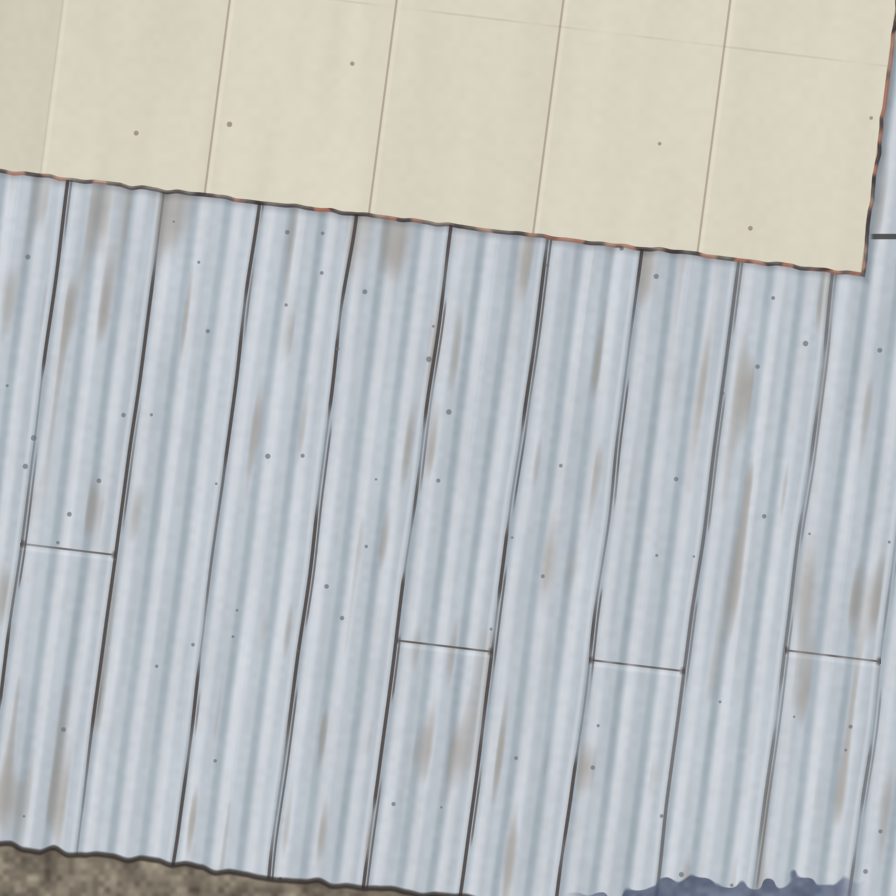
This texture is drawn by a Shadertoy shader. Its source:

```glsl
// A weathered roof from above: ribbed metal sheets below, cream panels on top, soil at the foot.
// A sheared frame (u across the sheets, w down them) carries the repeats; value noise adds
// broken seams, rust streaks, ragged edges and specks.

float hash(vec2 p) {
    return fract(sin(dot(p, vec2(127.1, 311.7))) * 43758.5453);
}

float noise(vec2 p) {
    vec2 i = floor(p), f = fract(p);
    f = f * f * (3.0 - 2.0 * f);
    return mix(mix(hash(i), hash(i + vec2(1, 0)), f.x),
               mix(hash(i + vec2(0, 1)), hash(i + vec2(1, 1)), f.x), f.y);
}

// Soft-edged stroke of the given half width
float stroke(float d, float halfWidth, float aa) {
    return 1.0 - smoothstep(halfWidth - aa, halfWidth + aa, abs(d));
}

// Sparse random dots, at most one in each grid cell
float specks(vec2 p, float cells, float share, float aa) {
    vec2 id = floor(p * cells);
    vec2 centre = 0.2 + 0.6 * vec2(hash(id + 3.1), hash(id + 8.7));
    float d = length(fract(p * cells) - centre) / cells;
    float radius = 0.0012 + 0.002 * hash(id + 5.3);
    return step(1.0 - share, hash(id)) * (1.0 - smoothstep(radius - aa, radius + aa, d));
}

vec3 metalSheets(vec2 q, float u, float w, float aa) {
    float s = (u - 0.1016) / 0.1086;
    float sheet = floor(s), seam = floor(s + 0.5);

    // Three ribs per sheet: blue groove, bright crest, grey flank
    float r = fract(s * 3.0 + 0.08 * (noise(vec2(w * 5.0, seam)) - 0.5));
    float light = smoothstep(0.04, 0.3, r)
                * (1.0 - 0.45 * smoothstep(0.4, 0.62, r) - 0.55 * smoothstep(0.82, 1.0, r));
    vec3 col = mix(vec3(0.65, 0.69, 0.725), vec3(0.80, 0.82, 0.845), light);
    col += 0.05 * (noise(vec2(u * 110.0, w * 7.0)) - 0.5);
    col += 0.025 * (noise(q * 130.0) - 0.5) + 0.02 * (hash(vec2(sheet, 4.0)) - 0.5);

    // Rust streaks, strongest under the eave
    float streak = noise(vec2(u * 75.0, w * 9.0 + 20.0));
    float eave = exp(-max(w - 0.19, 0.0) * 22.0);
    col = mix(col, vec3(0.55, 0.51, 0.46), 0.5 * smoothstep(0.72 - 0.2 * eave, 1.0, streak));

    // Broken double seam between sheets
    float d = (s - seam) * 0.1086 + 0.004 * (noise(vec2(w * 10.0, seam * 7.0)) - 0.5);
    float fade = 1.0 - 0.45 * smoothstep(0.78, 0.9, u);
    float gap = smoothstep(0.15, 0.6, noise(vec2(w * 16.0, seam * 5.0 + 2.0)));
    float twin = smoothstep(0.4, 0.7, noise(vec2(w * 13.0, seam * 3.0 + 40.0)));
    vec3 dark = vec3(0.31, 0.28, 0.27);
    col = mix(col, vec3(0.81, 0.83, 0.85), 0.6 * stroke(d + 0.006, 0.002, 0.002));
    col = mix(col, dark, fade * (0.3 + 0.6 * gap) * stroke(d, 0.0011 + 0.0008 * gap, aa));
    col = mix(col, dark, fade * 0.65 * twin * stroke(d - 0.0042, 0.0011, aa));

    // Cross laps on alternate sheets, with a dark nick at each end
    float hasLap = step(mod(sheet, 2.0), 0.5) * step(0.5, abs(sheet - 2.0));
    float lap = w - (0.635 - 0.031 * cos(sheet * 0.65));
    float worn = 0.4 + 0.5 * noise(vec2(u * 80.0, sheet));
    float nick = stroke(length(vec2(d, lap)), 0.004, 0.003);
    col = mix(col, dark, hasLap * max(worn * stroke(lap, 0.0011, aa), 0.75 * nick));
    col += 0.04 * hasLap * stroke(lap - 0.005, 0.002, 0.002);

    return mix(col, vec3(0.42, 0.44, 0.47), 0.7 * specks(vec2(u, w), 24.0, 0.14, aa));
}

vec3 creamPanels(vec2 q, float u, float w, float aa) {
    float s = (u - 0.0703) / 0.1862;
    float seam = floor(s + 0.5);
    vec3 col = vec3(0.855, 0.835, 0.765);
    col += 0.02 * (hash(vec2(floor(s), 9.0)) - 0.5) - 0.03 * (1.0 - smoothstep(-0.01, 0.01, s));
    col += 0.025 * (noise(vec2(u * 50.0, w * 6.0)) - 0.5) + 0.015 * (noise(q * 120.0) - 0.5);

    // Thin panel joints, the leftmost nearly hidden
    float d = (s - seam) * 0.1862;
    float strength = 0.15 + 0.4 * step(0.5, seam);
    col = mix(col, vec3(0.57, 0.51, 0.43), strength * stroke(d, 0.0012, aa));
    col += 0.025 * stroke(d - 0.004, 0.002, 0.002);

    // Faint cross joint and a few stains
    float joint = 0.15 * noise(vec2(u * 30.0, 2.0)) * stroke(w + 0.045, 0.0012, aa);
    return mix(col, vec3(0.48, 0.43, 0.36), max(joint, 0.6 * specks(q, 17.0, 0.12, aa)));
}

void mainImage(out vec4 fragColor, in vec2 fragCoord) {
    vec2 q = fragCoord / iResolution.xy;
    q.y = 1.0 - q.y;
    float aa = 0.9 / min(iResolution.x, iResolution.y);
    float u = q.x + 0.13 * q.y, w = q.y - 0.12 * q.x;

    vec3 col = metalSheets(q, u, w, aa);

    // Cross joint on the strip beyond the cream roof
    col = mix(col, vec3(0.25), 0.85 * stroke(q.y - 0.264, 0.003, aa) * smoothstep(0.97, 0.976, q.x));

    // Cream roof with a ragged, dark and rusty border
    float eave = w - 0.191 + 0.003 * (noise(vec2(u * 75.0, 1.0)) - 0.5);
    float side = u - 1.0025 + 0.003 * (noise(vec2(w * 75.0, 6.0)) - 0.5);
    float edge = max(eave, side);
    col *= 1.0 - 0.18 * (1.0 - smoothstep(0.0, 0.012, edge));
    col = mix(creamPanels(q, u, w, aa), col, smoothstep(-aa, aa, edge));
    float chip = noise(vec2(u + w, u - w) * 55.0);
    vec3 rust = mix(vec3(0.22, 0.19, 0.19), vec3(0.62, 0.40, 0.33), smoothstep(0.4, 0.75, chip));
    col = mix(col, rust, (0.45 + 0.5 * noise(q * 90.0)) * stroke(edge, 0.0022, aa));

    // Soil below the ragged foot of the sheets
    float foot = w - 0.942 + 0.008 * (noise(vec2(u * 60.0, 3.0)) - 0.5);
    float grit = 0.6 * noise(q * 55.0) + 0.4 * noise(q * 150.0);
    vec3 soil = mix(vec3(0.30, 0.27, 0.24), vec3(0.66, 0.62, 0.55), grit);
    col = mix(col, soil, smoothstep(-aa, aa, foot));
    col = mix(col, vec3(0.20, 0.18, 0.17), 0.8 * stroke(foot, 0.003, 2.0 * aa));

    // Blue-grey growth along the lower right rim
    float growth = q.y - 0.995 + 0.03 * (noise(q * 70.0) - 0.5) + 0.025 * (noise(vec2(q.x * 13.0, 8.0)) - 0.3);
    growth = smoothstep(-0.003, 0.003, growth) * smoothstep(0.62, 0.68, q.x) * (1.0 - smoothstep(0.93, 0.97, q.x));
    col = mix(col, mix(vec3(0.22, 0.25, 0.34), vec3(0.45, 0.49, 0.57), grit), 0.85 * growth);

    fragColor = vec4(clamp(col, 0.0, 1.0), 1.0);
}
```
